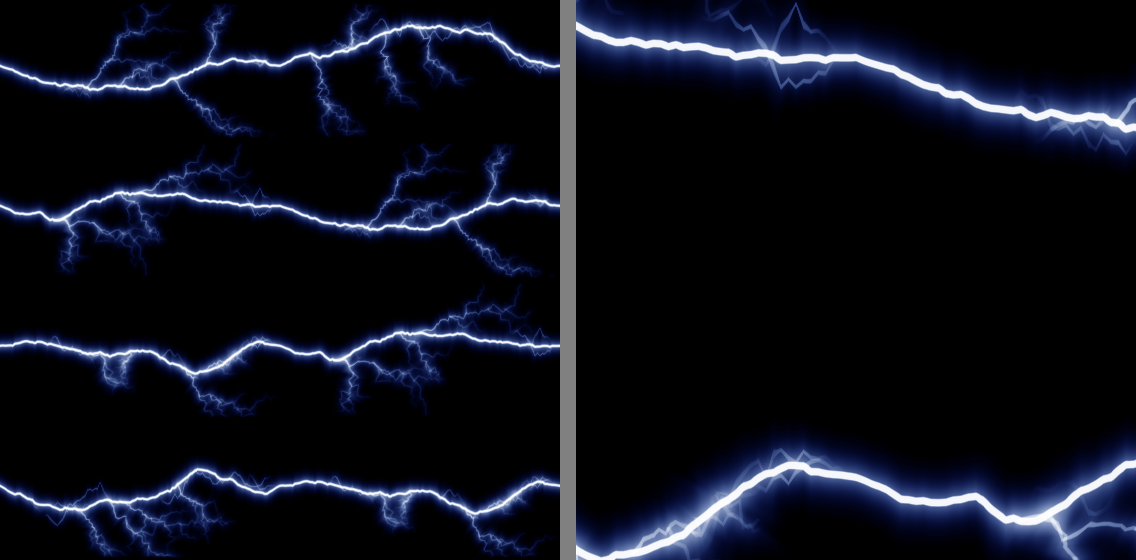
Left: the whole. Right: its middle third, enlarged.
Write a WebGL 1 fragment shader that draws this pattern.

```glsl
precision highp float;
uniform vec2 u_resolution;

const float PI = 3.14159265;
const vec2 GRID = vec2(2.0, 4.0);
const vec2 CELL_SIZE = vec2(2.0, 1.0);
const float BASELINE = 0.53;

float hash(vec2 p) {
  vec3 q = fract(p.xyx * 0.1031);
  q += dot(q, q.yzx + 33.33);
  return fract((q.x + q.y) * q.z);
}

// Piecewise linear fractal noise, centred on zero
float jag(float x, float seed) {
  float sum = 0.0, amplitude = 1.0;
  for (int octave = 0; octave < 4; octave++) {
    float i = floor(x);
    sum += amplitude * (mix(hash(vec2(i, seed)), hash(vec2(i + 1.0, seed)), x - i) - 0.5);
    x = x * 2.0 + 5.0;
    amplitude *= 0.6;
  }
  return sum;
}

float screen(float a, float b) { return a + b - a * b; }

float halo(float d, float radius) { return exp(-pow(d / radius, 1.3)); }

float core(float d, float width, float px) {
  return 1.0 - smoothstep(width - px, width + px, d);
}

// Zero at both cell sides, so neighbouring trunks join
float pinEnds(float x) {
  return smoothstep(0.0, 0.12, x) * (1.0 - smoothstep(1.88, 2.0, x));
}

float trunkHeight(float x, vec3 low, vec3 high, float wander, float seed) {
  float a = x * PI / CELL_SIZE.x;
  float swing = dot(low, sin(a * vec3(1, 2, 3))) + dot(high, sin(a * vec3(4, 5, 6)));
  return BASELINE + swing + wander * pinEnds(x) * jag(x * 7.0, seed);
}

float trunkDistance(vec2 p, vec3 low, vec3 high, float wander, float seed, float span) {
  float slope = (trunkHeight(p.x + span, low, high, wander, seed)
               - trunkHeight(p.x - span, low, high, wander, seed)) / (2.0 * span);
  slope *= pinEnds(p.x);
  return abs(p.y - trunkHeight(p.x, low, high, wander, seed)) / sqrt(1.0 + slope * slope);
}

float sway(float t, float len, float bow, float seed) {
  return len * bow * 4.0 * t * (1.0 - t) + 0.09 * min(t * 5.0, 1.0) * jag(t * len * 9.0, seed);
}

// Tapering side discharge from root along reach
float filament(vec2 p, vec2 root, vec2 reach, float bow, float seed, float power, float px) {
  float len = length(reach);
  vec2 dir = reach / len, rel = p - root;
  vec2 q = vec2(dot(rel, dir), dot(rel, vec2(-dir.y, dir.x)));
  float t = clamp(q.x / len, 0.0, 1.0), span = 0.016 / len;
  float slope = (sway(t + span, len, bow, seed) - sway(t - span, len, bow, seed)) / 0.032;
  float across = (q.y - sway(t, len, bow, seed)) / sqrt(1.0 + slope * slope);
  float d = length(vec2(q.x - t * len, across));
  float fade = power * (1.0 - 0.75 * t);
  return fade * screen(0.62 * core(d, 0.005, px), 0.42 * halo(d, 0.034));
}

float fork(vec2 p, vec2 root, vec2 reach, float bow, float seed, float px) {
  float len = length(reach);
  if (length(p - root) > len * 1.6 + 0.15) return 0.0;
  float light = filament(p, root, reach, bow, seed, 1.0, px);
  vec2 normal = vec2(-reach.y, reach.x) / len;
  for (int i = 0; i < 4; i++) {
    float k = float(i), twigSeed = seed + 31.0 + k;
    float t = 0.25 + 0.16 * k + 0.1 * hash(vec2(k, seed));
    float turn = (mod(k, 2.0) * 2.0 - 1.0) * (0.3 + 0.7 * hash(vec2(seed, k)));
    vec2 heading = reach * cos(turn) + normal * len * sin(turn);
    vec2 start = root + reach * t + normal * sway(t, len, bow, seed);
    vec2 twig = heading * (0.25 + 0.25 * hash(vec2(twigSeed, 3.0)));
    light = screen(light, filament(p, start, twig, 0.0, twigSeed, 0.8 - 0.4 * t, px));
  }
  return light;
}

// Trunk harmonics, and forks as columns: root x, reach x, reach y, bow
void chooseStrike(float kind, out vec3 low, out vec3 high, out mat4 forks) {
  if (kind < -0.5) {
    low = vec3(0.258, -0.024, -0.027); high = vec3(0.005, -0.011, 0.028);
    forks = mat4(0.23, 0.34, -0.57, -0.12, 0.45, 0.18, 0.33, 0, 0.75, 0.2, -0.5, -0.08, 0.99, 0.34, -0.4, -0.12);
  } else if (kind < 0.5) {
    low = vec3(-0.128, -0.069, 0.027); high = vec3(-0.025, -0.01, 0.009);
    forks = mat4(0.62, 0.6, 0.58, 0.03, 1.48, 0.14, 0.43, 0.06, 1.24, 0.62, -0.37, -0.12, 0.85, 0.4, 0.12, 0.2);
  } else if (kind < 1.5) {
    low = vec3(0.042, -0.042, -0.053); high = vec3(-0.018, -0.005, 0.016);
    forks = mat4(0.39, 0.68, -0.33, 0.15, 0.46, 0.04, -0.38, 0, 0.99, 0.8, 0.14, 0.08, 0.86, 0.31, -0.32, 0);
  } else if (kind < 2.5) {
    low = vec3(-0.095, 0.064, 0.001); high = vec3(-0.013, 0.039, -0.016);
    forks = mat4(0.65, 0.26, -0.22, -0.1, 0.92, -0.02, -0.19, 0, 1.3, 0.5, -0.36, -0.1, 1.47, 0.3, 0.05, 0.1);
  } else {
    low = vec3(-0.078, -0.1, -0.008); high = vec3(-0.003, -0.038, 0.03);
    forks = mat4(0.55, 0.3, -0.38, 0, 0.78, 0.52, -0.42, -0.08, 1.27, 0.35, -0.28, -0.05, 0.86, 0.52, -0.29, 0.05);
  }
}

void main() {
  vec2 grid = gl_FragCoord.xy / u_resolution * GRID, id = floor(grid);
  vec2 p = fract(grid) * CELL_SIZE;
  float px = GRID.y / u_resolution.y;
  float kind = GRID.y - 1.0 - id.y - id.x, seed = kind * 17.0 + 40.0;
  vec3 low, high;
  mat4 forks;
  chooseStrike(kind, low, high, forks);

  float light = 0.0;
  for (int i = 0; i < 4; i++) {
    vec4 f = forks[i];
    vec2 root = vec2(f.x, trunkHeight(f.x, low, high, 0.045, seed));
    light = screen(light, fork(p, root, f.yz, f.w, seed + 3.0 * float(i) + 1.0, px));
  }

  // Faint strands that leave the trunk and rejoin it
  for (int i = 0; i < 2; i++) {
    float strandSeed = seed + 90.0 + float(i);
    float d = trunkDistance(p, low, high, 0.16, strandSeed, 0.016);
    float show = smoothstep(0.05, 0.35, jag(p.x * 2.0, strandSeed + 7.0)) + exp(-pow(abs(p.x - 1.86) / 0.08, 2.0));
    light = screen(light, min(show, 1.0) * pinEnds(p.x) * (0.3 * core(d, 0.005, px) + 0.15 * halo(d, 0.03)));
  }
  light *= smoothstep(0.0, 0.04, p.y) * (1.0 - smoothstep(0.96, 1.0, p.y));

  // Trunk glow and white-hot core
  light = screen(light, 0.66 * halo(trunkDistance(p, low, high, 0.045, seed, 0.04), 0.048));
  light = screen(light, 0.95 * core(trunkDistance(p, low, high, 0.045, seed, 0.006), 0.009, px));
  light = max(light - 0.03, 0.0) / 0.97;
  gl_FragColor = vec4(pow(vec3(light), vec3(2.3, 1.85, 1.0)), 1.0);
}
```
